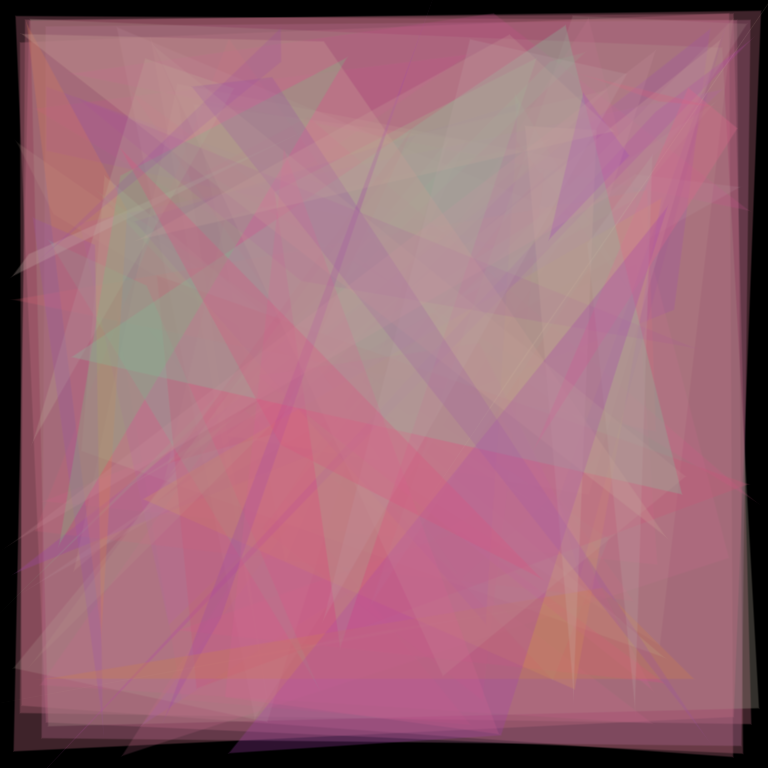
Write a WebGL 1 fragment shader that draws this background.

```glsl
precision highp float;
// Translucent random triangles layered over dim, uneven sheets on black.

uniform vec2 u_resolution;

const int SHEETS = 6;
const int TRIANGLES = 68;
const float SOFTNESS = 0.0016;

// Sine-free hash: one number in, three values in 0..1 out.
vec3 hash3(float n) {
  vec3 p = fract(vec3(n) * vec3(0.1031, 0.1030, 0.0973));
  p += dot(p, p.yzx + 33.33);
  return fract((p.xxy + p.yzz) * p.zyx);
}

// Signed distance to the line a-b, positive on its left.
float lineSide(vec2 p, vec2 a, vec2 b) {
  vec2 along = b - a;
  vec2 offset = p - a;
  return (along.x * offset.y - along.y * offset.x) / max(length(along), 0.0001);
}

float coverage(float inside) {
  return smoothstep(-SOFTNESS, SOFTNESS, inside);
}

float triangleMask(vec2 p, vec2 a, vec2 b, vec2 c) {
  float winding = lineSide(c, a, b) < 0.0 ? -1.0 : 1.0;
  float ab = winding * lineSide(p, a, b);
  float bc = winding * lineSide(p, b, c);
  float ca = winding * lineSide(p, c, a);
  return coverage(min(ab, min(bc, ca)));
}

// Corners run counterclockwise from the lower left.
float quadMask(vec2 p, vec2 a, vec2 b, vec2 c, vec2 d) {
  float lower = min(lineSide(p, a, b), lineSide(p, b, c));
  float upper = min(lineSide(p, c, d), lineSide(p, d, a));
  return coverage(min(lower, upper));
}

// Weighted palette: pinks and pale mauves dominate.
vec3 paletteColor(float pick) {
  if (pick < 0.34) return vec3(0.84, 0.36, 0.51);
  if (pick < 0.63) return vec3(0.76, 0.64, 0.61);
  if (pick < 0.74) return vec3(0.64, 0.31, 0.64);
  if (pick < 0.86) return vec3(0.54, 0.73, 0.57);
  if (pick < 0.93) return vec3(0.82, 0.52, 0.34);
  return vec3(0.52, 0.18, 0.32);
}

// Random point pushed outward, so that shapes span the canvas.
vec2 spreadPoint(float seed) {
  vec2 r = hash3(seed).xy * 2.0 - 1.0;
  return 0.5 + 0.485 * sign(r) * pow(abs(r), vec2(0.65));
}

// Corner of a sheet, pulled in from a corner of the canvas.
vec2 sheetCorner(vec2 corner, float seed) {
  vec2 inset = 0.008 + 0.055 * hash3(seed).xy;
  inset.y += 0.03 * (1.0 - corner.y) * hash3(seed).z;
  return mix(inset, 1.0 - inset, corner);
}

vec3 addSheet(vec3 base, vec2 p, float seed) {
  vec2 a = sheetCorner(vec2(0.0, 0.0), seed + 1.0);
  vec2 b = sheetCorner(vec2(1.0, 0.0), seed + 2.0);
  vec2 c = sheetCorner(vec2(1.0, 1.0), seed + 3.0);
  vec2 d = sheetCorner(vec2(0.0, 1.0), seed + 4.0);
  vec3 tint = mix(vec3(0.70, 0.48, 0.51), paletteColor(hash3(seed).x), 0.45);
  return mix(base, tint, 0.32 * quadMask(p, a, b, c, d));
}

vec3 addTriangle(vec3 base, vec2 p, float seed) {
  vec3 style = hash3(seed);
  vec2 a = spreadPoint(seed + 1.0);
  vec2 b = spreadPoint(seed + 2.0);
  vec2 c = spreadPoint(seed + 3.0);
  // Some shapes narrow to long slivers.
  if (style.z < 0.3) c = mix(b, c, 0.15);
  vec3 tint = paletteColor(style.x) + 0.12 * (hash3(seed + 4.0) - 0.5);
  float opacity = mix(0.12, 0.34, style.y);
  return mix(base, tint, opacity * triangleMask(p, a, b, c));
}

void main() {
  vec2 p = gl_FragCoord.xy / u_resolution;
  vec3 color = vec3(0.0);

  for (int i = 0; i < SHEETS; i++) {
    color = addSheet(color, p, 11.0 + 7.0 * float(i));
  }
  for (int i = 0; i < TRIANGLES; i++) {
    color = addTriangle(color, p, 127.0 + 7.0 * float(i));
  }
  gl_FragColor = vec4(color, 1.0);
}
```
